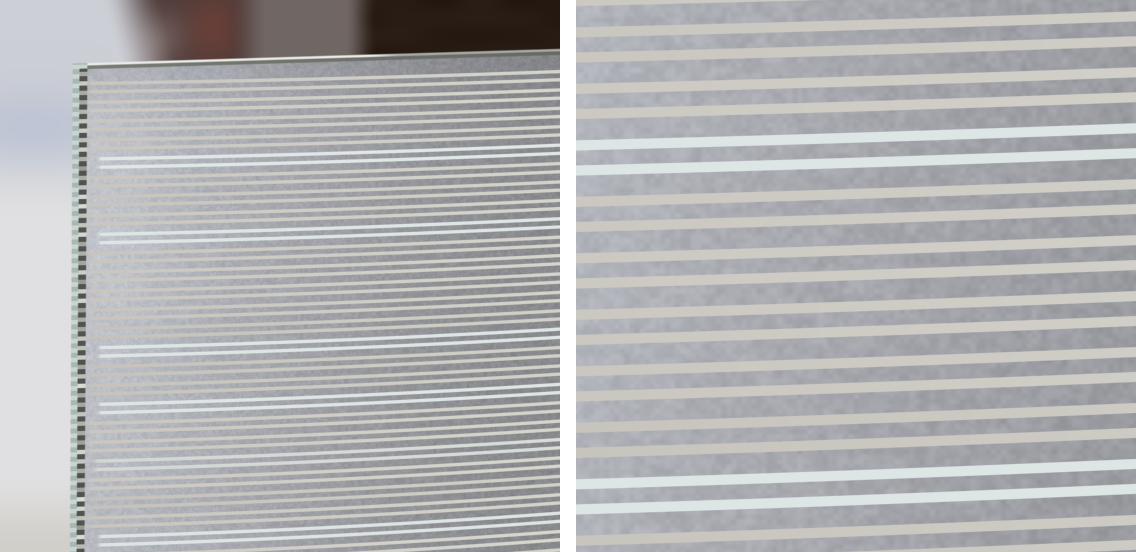
Left, the full canvas; right, a detail of the centre.
This pattern is drawn by a Shadertoy shader. Its source:

```glsl
// Frosted glass panel with paired horizontal stripes before a blurred room.

// Layout: x in canvas widths from the left, y in canvas heights from the top
const vec2  CORNER      = vec2(0.130, 0.1150); // top left corner of the panel
const float TOP_SLOPE   = -0.0305;
const float SIDE_SLOPE  = -0.0060;
const float OUTER_EDGE  = 0.0120;  // pale strip of the side
const float SIDE_EDGE   = 0.0260;  // whole side thickness
const float STRIPE_X    = 0.1760;  // where the printed face begins
const float FIRST_Y     = 0.1508;  // first stripe at STRIPE_X
const float FIRST_RISE  = 0.0212;  // its rise towards the right border
const float PITCH_LEFT  = 0.03422;
const float PITCH_RIGHT = 0.03333;
const float PAIR_GAP    = 0.445;   // in pitches
const float HALF_WIDTH  = 0.090;   // in pitches
const float GRAIN_CELLS = 330.0;
const float GRAIN_DEPTH = 0.045;
const int   WHITE_PAIRS[5] = int[5](4, 8, 14, 17, 24);
const int   PALE_PAIR   = 20;

// Colours
const vec3 GLASS_LIGHT = vec3(0.725, 0.735, 0.765);
const vec3 GLASS_DARK  = vec3(0.530, 0.535, 0.545);
const vec3 TAN_LEFT    = vec3(0.785, 0.770, 0.745);
const vec3 TAN_RIGHT   = vec3(0.830, 0.830, 0.800);
const vec3 WHITE_LINE  = vec3(0.870, 0.900, 0.900);
const vec3 EDGE_GREEN  = vec3(0.650, 0.720, 0.705);
const vec3 EDGE_DARK   = vec3(0.320, 0.325, 0.305);
const vec3 EDGE_BRIGHT = vec3(0.850, 0.870, 0.850);
const vec3 ROOM_WHITE  = vec3(0.880, 0.880, 0.885);
const vec3 ROOM_BLUE   = vec3(0.730, 0.760, 0.830);
const vec3 ROOM_BROWN  = vec3(0.300, 0.230, 0.220);
const vec3 ROOM_GREY   = vec3(0.440, 0.400, 0.390);
const vec3 ROOM_RED    = vec3(0.430, 0.250, 0.220);
const vec3 ROOM_DARK   = vec3(0.150, 0.100, 0.070);

float hash(vec2 p) {
    vec3 q = fract(vec3(p.xyx) * 0.1031);
    q += dot(q, q.yzx + 33.33);
    return fract((q.x + q.y) * q.z);
}

float noise(vec2 p) {
    vec2 i = floor(p), f = fract(p);
    f = f * f * (3.0 - 2.0 * f);
    return mix(mix(hash(i), hash(i + vec2(1, 0)), f.x),
               mix(hash(i + vec2(0, 1)), hash(i + vec2(1, 1)), f.x), f.y);
}

float band(float d, float halfWidth, float blur) {
    return 1.0 - smoothstep(halfWidth - blur, halfWidth + blur, abs(d));
}

float glow(vec2 p, vec2 centre, vec2 size) {
    vec2 d = (p - centre) / size;
    return exp(-dot(d, d));
}

// 1 for a white pair, 0 for a tan one
float whiteness(int pair) {
    float w = pair == PALE_PAIR ? 0.6 : 0.0;
    for (int i = 0; i < 5; i++) if (pair == WHITE_PAIRS[i]) w = 1.0;
    return w;
}

vec3 room(vec2 p) {
    vec3 c = mix(vec3(0.80, 0.81, 0.835), ROOM_WHITE, smoothstep(0.20, 0.42, p.y));
    c = mix(c, ROOM_BLUE, 0.8 * glow(p, vec2(0.06, 0.23), vec2(0.16, 0.07)));
    c = mix(c, vec3(0.82, 0.81, 0.79), smoothstep(0.85, 1.0, p.y));
    c = mix(c, ROOM_BROWN, smoothstep(0.20, 0.31, p.x + 0.25 * (0.07 - p.y)));
    c = mix(c, ROOM_RED, 0.8 * glow(p, vec2(0.38, 0.05), vec2(0.05, 0.07)));
    c = mix(c, ROOM_GREY, smoothstep(0.41, 0.48, p.x));
    c += 0.12 * glow(p, vec2(0.29, 0.07), vec2(0.04, 0.05));
    vec3 dark = ROOM_DARK + 0.03 * (noise(p * vec2(14.0, 30.0)) - 0.5);
    return mix(c, dark, smoothstep(0.615, 0.675, p.x));
}

vec3 panel(vec2 p, float side, float top, vec2 px) {
    // Stripe coordinate: whole part counts pairs, fraction lies within one
    float t = (p.x - STRIPE_X) / (1.0 - STRIPE_X);
    float bend = t * mix(0.55, 1.0, clamp(t, 0.0, 1.0));
    float pitch = mix(PITCH_LEFT, PITCH_RIGHT, bend);
    float s = (p.y - FIRST_Y + FIRST_RISE * bend) / pitch;
    float pairId = floor(s + 0.25), f = s - pairId;
    float blur = 0.8 * px.y / pitch;
    float white = whiteness(int(pairId));

    // Frosted face with soft shading and fine grain
    vec3 c = mix(GLASS_LIGHT, GLASS_DARK, smoothstep(-0.15, 1.1, t + 0.12 * (p.y - 0.5)));
    c -= 0.045 * smoothstep(0.25, 0.10, p.y) * (1.0 - 0.5 * t);
    c += 0.04 * glow(p, vec2(0.20, 0.45), vec2(0.10, 0.35));
    c += GRAIN_DEPTH * (noise(p * GRAIN_CELLS) + noise(p * GRAIN_CELLS * 0.5) - 1.0);

    // Printed pairs; white ones begin further in from the side
    float line = max(band(f, HALF_WIDTH, blur), band(f - PAIR_GAP, HALF_WIDTH, blur));
    float start = smoothstep(0.0, 0.012, p.x - mix(0.154, 0.170, white));
    vec3 ink = mix(mix(TAN_LEFT, TAN_RIGHT, t), WHITE_LINE, white);
    ink += 0.03 * (hash(vec2(pairId, 7.0)) - 0.5);
    float inFace = step(-0.25, s) * mix(0.55, 1.0, start);
    c = mix(c, ink, line * inFace * mix(1.0, start, white));

    // Polished top: highlight above a dark bevel
    float bevel = 1.0 - smoothstep(0.011 - px.y, 0.011 + px.y, top);
    c = mix(c, mix(vec3(0.47, 0.48, 0.45), vec3(0.40, 0.41, 0.39), t), bevel);
    vec3 shine = mix(vec3(0.91, 0.92, 0.90), vec3(0.64, 0.67, 0.64), smoothstep(0.66, 0.72, p.x));
    c = mix(c, shine, band(top, 0.0045, px.y));

    // Side: dark inner and green outer strips catch the stripes
    float rung = band(fract(2.0 * s + 0.5) - 0.5, 0.23, 2.0 * blur);
    float outerRung = band(fract(2.0 * s + 0.25) - 0.5, 0.24, 2.0 * blur);
    vec3 inner = mix(EDGE_DARK, EDGE_BRIGHT, rung * mix(0.5, 1.0, hash(vec2(floor(2.0 * s + 0.5), 3.0))));
    vec3 outer = mix(EDGE_GREEN, EDGE_BRIGHT, 0.75 * outerRung);
    vec3 edge = mix(outer, inner, smoothstep(-px.x, px.x, side - OUTER_EDGE) * smoothstep(0.008, 0.012, top));
    return mix(edge, c, smoothstep(-px.x, px.x, side - SIDE_EDGE));
}

void mainImage(out vec4 fragColor, in vec2 fragCoord) {
    vec2 px = 1.0 / iResolution.xy;
    vec2 p = vec2(fragCoord.x * px.x, 1.0 - fragCoord.y * px.y);
    float side = p.x - CORNER.x - SIDE_SLOPE * (p.y - CORNER.y);
    float top = p.y - CORNER.y - TOP_SLOPE * (p.x - CORNER.x);
    float inside = smoothstep(-px.x, px.x, side) * smoothstep(-px.y, px.y, top);
    fragColor = vec4(mix(room(p), panel(p, side, top, px), inside), 1.0);
}
```
